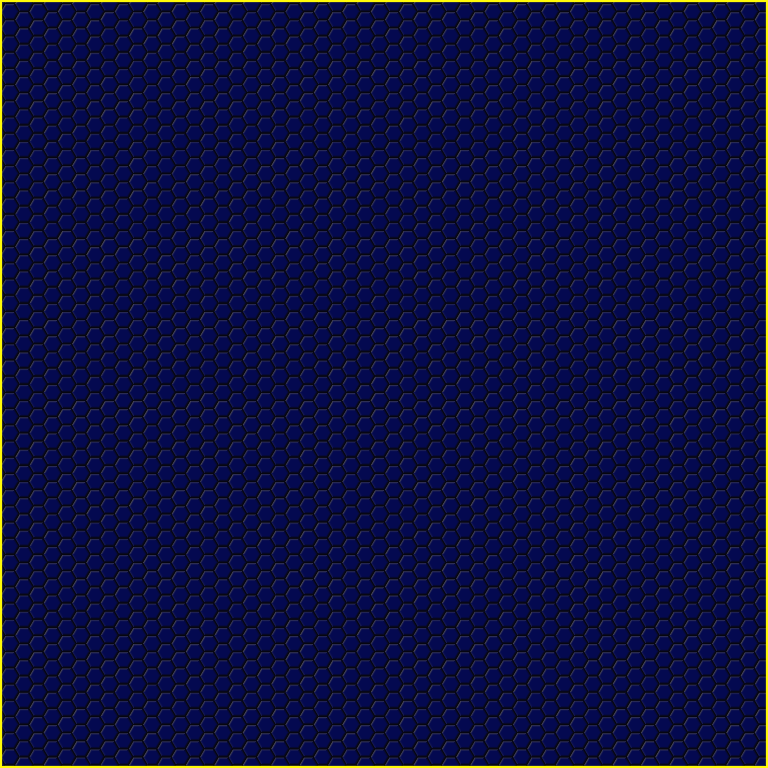
A WebGL 2 fragment shader for this pattern:

```glsl
#version 300 es
precision highp float;
// Sheet of small dark blue hexagonal studs inside a thin yellow frame.
// Two interleaved grids give the nearest hexagon; its edge distance and edge
// normal drive a bevel lit from the upper left, with dark seams between studs.

#define COLUMNS 54.0
#define ROWS 47.4
#define ANCHOR vec2(0.3646, 0.6367)
#define SEAM_HALF_WIDTH 0.035
#define BEVEL_WIDTH 0.15
#define FRAME_WIDTH 0.0029
#define GLOSS_VARIATION 0.3
#define FACE_COLOR vec3(0.016, 0.036, 0.312)
#define GLINT_COLOR vec3(0.33, 0.32, 0.36)
#define SHADE_COLOR vec3(0.03, 0.03, 0.10)
#define SEAM_COLOR vec3(0.025, 0.025, 0.06)
#define FRAME_COLOR vec3(1.0, 0.98, 0.03)

uniform vec2 u_resolution;
out vec4 fragColor;

const float HALF_SQRT3 = 0.8660;
const vec2 LIGHT_DIR = vec2(-0.75, 0.66);

float hash(vec2 p) {
  return fract(sin(dot(p, vec2(127.1, 311.7))) * 4375.85);
}

// Offset from the centre of the nearest flat-topped hexagon of height 1.
vec2 hexOffset(vec2 p) {
  vec2 period = vec2(2.0 * HALF_SQRT3, 1.0);
  vec2 even = p - period * floor(p / period + 0.5);
  vec2 odd = p - period * (floor(p / period) + 0.5);
  return dot(even, even) < dot(odd, odd) ? even : odd;
}

vec3 studColor(vec2 p, float pixel) {
  vec2 local = hexOffset(p);
  vec2 cell = floor((p - local) * vec2(1.0 / HALF_SQRT3, 2.0) + 0.5);

  // Distance to the closest edge and the outward normal of that edge.
  vec2 a = abs(local);
  float slant = dot(a, vec2(HALF_SQRT3, 0.5));
  float edge = 0.5 - max(a.y, slant);
  vec2 side = vec2(local.x < 0.0 ? -1.0 : 1.0, local.y < 0.0 ? -1.0 : 1.0);
  vec2 normal = side * (a.y > slant ? vec2(0.0, 1.0) : vec2(HALF_SQRT3, 0.5));

  // Bevel: glints face the light, shade falls on the far side.
  float bevel = 1.0 - smoothstep(0.02, BEVEL_WIDTH + 0.3 * pixel, edge);
  float light = dot(normal, LIGHT_DIR);
  float gloss = 1.0 - GLOSS_VARIATION * hash(cell);
  vec3 color = mix(FACE_COLOR, SHADE_COLOR, bevel * smoothstep(0.2, -0.7, light));
  color = mix(color, GLINT_COLOR, bevel * gloss * max(light, 0.0));

  // Seam between neighbours.
  float face = smoothstep(SEAM_HALF_WIDTH - 0.5 * pixel,
                          SEAM_HALF_WIDTH + 0.5 * pixel, edge);
  return mix(SEAM_COLOR, color, face);
}

void main() {
  vec2 uv = gl_FragCoord.xy / u_resolution;
  vec2 p = (uv - ANCHOR) * vec2(COLUMNS * HALF_SQRT3, ROWS);
  vec3 color = studColor(p, ROWS / u_resolution.y);

  // Frame along the canvas border.
  vec2 toBorder = min(uv, 1.0 - uv);
  float border = min(toBorder.x, toBorder.y);
  float halfPixel = 0.5 / u_resolution.y;
  float frame = 1.0 - smoothstep(FRAME_WIDTH - halfPixel, FRAME_WIDTH + halfPixel, border);
  fragColor = vec4(mix(color, FRAME_COLOR, frame), 1.0);
}
```
